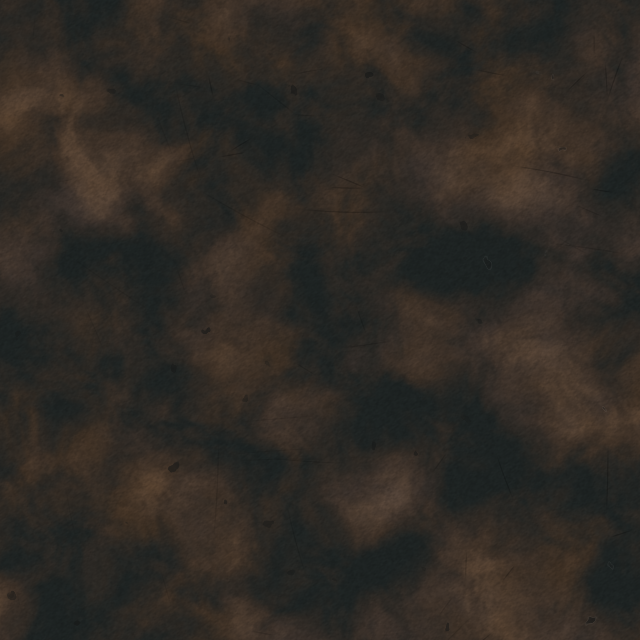
Write a WebGL 2 fragment shader that draws this texture.

```glsl
#version 300 es
precision highp float;

uniform vec2 u_resolution;
out vec4 outColor;

// Integer hash of a lattice cell, result in 0..1
float hash(vec2 cell) {
    uvec2 q = uvec2(ivec2(cell)) * uvec2(1597334677u, 3812015801u);
    uint n = (q.x ^ q.y) * 1597334677u;
    n = (n ^ (n >> 15)) * 2246822519u;
    n ^= n >> 13;
    return float(n >> 8) / 16777216.0;
}

vec4 hash4(float id, float seed) {
    return vec4(hash(vec2(id, seed)), hash(vec2(id, seed + 1.0)),
                hash(vec2(id, seed + 2.0)), hash(vec2(id, seed + 3.0)));
}

float noise(vec2 p) {
    vec2 i = floor(p), f = fract(p);
    f = f * f * (3.0 - 2.0 * f);
    return mix(mix(hash(i), hash(i + vec2(1, 0)), f.x),
               mix(hash(i + vec2(0, 1)), hash(i + vec2(1, 1)), f.x), f.y);
}

mat2 rotation(float a) {
    float c = cos(a), s = sin(a);
    return mat2(c, s, -s, c);
}

// Layered noise; each octave is turned to hide the lattice
float fbm(vec2 p) {
    float sum = 0.0, amp = 0.5;
    for (int i = 0; i < 5; i++) {
        sum += amp * noise(p);
        p = rotation(0.65) * p * 2.03 + 17.3;
        amp *= 0.56;
    }
    return sum / 1.074;
}

// Thin, slightly bowed hairlines, some in near-parallel groups
float scratches(vec2 p, float pixel) {
    float cover = 0.0;
    for (int i = 0; i < 54; i++) {
        float id = float(i);
        vec4 own = hash4(id, 100.0);
        vec4 group = hash4(floor(id / 3.0), 200.0);
        vec2 center = mix(own.xy, group.xy + (own.xy - 0.5) * 0.1, step(0.6, group.w));
        vec2 q = rotation(group.z * 6.28 + (own.w - 0.5) * 0.5) * (p - center);
        float halfLength = mix(0.02, 0.1, own.z * own.z);
        q.y += (own.w - 0.5) * 1.2 * q.x * q.x;
        float line = 1.0 - smoothstep(0.0001, 0.0003 + pixel, abs(q.y));
        float fade = 1.0 - smoothstep(halfLength * 0.3, halfLength, abs(q.x));
        cover = max(cover, line * fade * mix(0.25, 1.0, own.x));
    }
    return cover;
}

// Small ragged pits: x is the dark core, y the lit edge
vec2 pits(vec2 p, float pixel) {
    vec2 cover = vec2(0.0);
    float ragged = noise(p * 190.0) - 0.5;
    for (int i = 0; i < 40; i++) {
        vec4 r = hash4(float(i), 300.0);
        vec2 q = rotation(r.w * 6.28) * (p - r.xy) * vec2(1.0, 1.8);
        float d = length(q) - mix(0.003, 0.010, r.z * r.z) + ragged * 0.009;
        float core = 1.0 - smoothstep(-pixel, pixel, d);
        float rim = 1.0 - smoothstep(0.0, 0.0015 + pixel, abs(d));
        float near = 1.0 - smoothstep(0.010, 0.016, length(q));
        cover = max(cover, near * vec2(core * mix(0.4, 1.0, r.w), rim * step(0.75, r.x)));
    }
    return cover;
}

void main() {
    vec2 p = gl_FragCoord.xy / u_resolution.y;
    float pixel = 1.0 / u_resolution.y;

    // Soft cloudy stains, from cold black to worn brown
    vec2 warp = vec2(noise(p * 14.0 + 40.0), noise(p * 14.0 + 80.0)) - 0.5;
    float tone = fbm(p * 8.3 + warp * 0.35 + 5.0) + 0.008;
    vec3 color = mix(vec3(0.113, 0.134, 0.132), vec3(0.180, 0.160, 0.140),
                     smoothstep(0.29, 0.52, tone));
    color = mix(color, vec3(0.235, 0.190, 0.156), smoothstep(0.47, 0.63, tone));
    color = mix(color, vec3(0.325, 0.254, 0.198), smoothstep(0.60, 0.81, tone));

    // Slow drift between rusty and grey browns
    float rust = (fbm(p * 9.0 + 60.0) - 0.45) * smoothstep(0.4, 0.6, tone);
    color += rust * vec3(0.035, 0.0, -0.045);

    // Fine slanted grain
    vec2 g = rotation(-0.6) * p;
    float grain = noise(g * vec2(170.0, 330.0)) + 0.8 * noise(g * vec2(340.0, 480.0) + 31.0) - 0.9;
    color *= 1.0 + 0.135 * grain;

    // Surface wear
    color *= 1.0 - 0.22 * scratches(p, pixel);
    vec2 pit = pits(p, pixel);
    color = mix(color, vec3(0.085, 0.090, 0.088), 0.6 * pit.x);
    color += 0.05 * pit.y * (1.0 - pit.x);

    outColor = vec4(color, 1.0);
}
```
